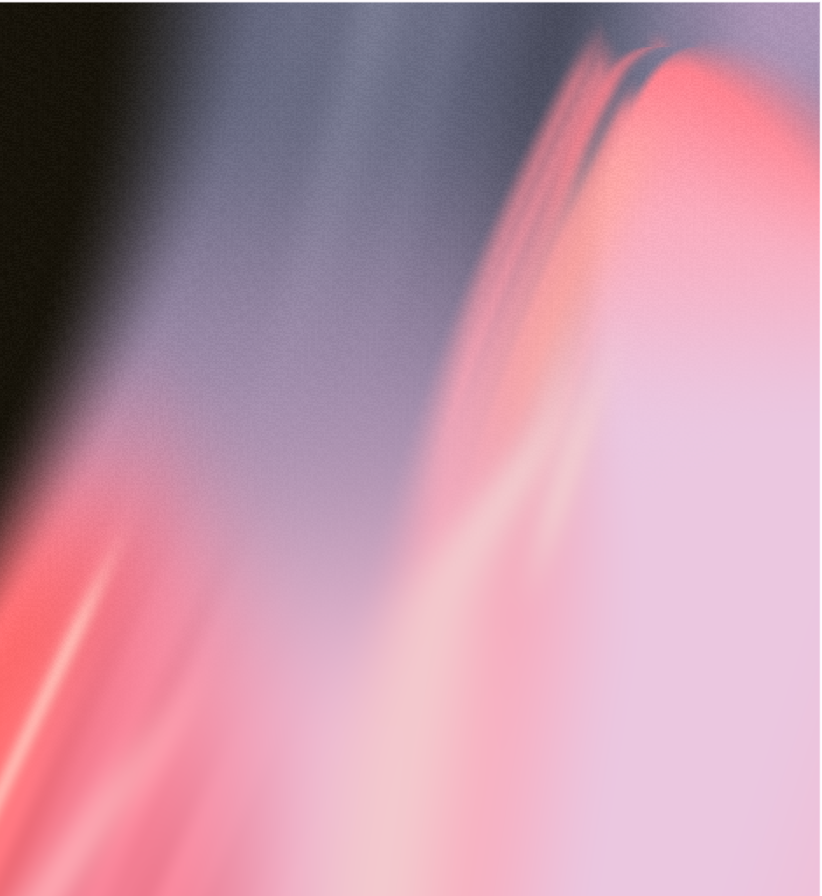
Give the GLSL for this background, as a WebGL 1 fragment shader.

```glsl
precision highp float;
// Soft pink light plumes sweeping diagonally over a slate and black backdrop.

uniform vec2 u_resolution;

#define BLACK vec3(0.09, 0.075, 0.04)
#define SLATE vec3(0.40, 0.41, 0.50)
#define MAUVE vec3(0.63, 0.55, 0.67)
#define PINK vec3(0.93, 0.72, 0.82)
#define LILAC vec3(0.92, 0.78, 0.88)
#define ROSE vec3(0.98, 0.67, 0.74)
#define CORAL vec3(1.0, 0.50, 0.55)
#define CREAM vec3(0.95, 0.82, 0.82)
#define DOME vec2(0.837, 0.948)
#define GRAIN 0.035
#define BORDER 0.0026

float hash(vec2 p) {
  return fract(sin(dot(p, vec2(127.1, 311.7))) * 43758.5453);
}

float noise(vec2 p) {
  vec2 i = floor(p), f = fract(p);
  f = f * f * (3.0 - 2.0 * f);
  return mix(mix(hash(i), hash(i + vec2(1.0, 0.0)), f.x),
             mix(hash(i + vec2(0.0, 1.0)), hash(i + 1.0), f.x), f.y);
}

// Gaussian falloff around zero
float bell(float d, float width) {
  return exp(-d * d / (width * width));
}

// One at low values, zero at high values
float below(float lo, float hi, float v) {
  return 1.0 - smoothstep(lo, hi, v);
}

vec3 backdrop(vec2 p) {
  vec3 c = mix(PINK, MAUVE, smoothstep(0.15, 0.62, p.y));
  c = mix(c, SLATE, smoothstep(0.52, 0.92, p.y));
  // Slanted light and dark folds
  float along = p.x - 0.28 * p.y;
  float high = smoothstep(0.45, 1.0, p.y);
  c *= 1.0 - 0.24 * high * bell(along - 0.405, 0.07);
  c += 0.05 * high * bell(along - 0.18, 0.05);
  c += 0.05 * high * (noise(vec2(along * 22.0, p.y * 1.5)) - 0.5);
  return mix(c, vec3(0.67, 0.58, 0.71), smoothstep(0.72, 0.95, p.x) * high);
}

vec3 leftPlume(vec3 c, vec2 p) {
  // Broad rose glow, redder towards the lower left
  float crest = below(0.32, 0.66, p.y + 0.7 * max(p.x - 0.2, 0.0));
  float side = below(0.16, 0.45, p.x + 0.12 * p.y);
  c = mix(c, vec3(0.98, 0.50, 0.58), 0.92 * crest * side);
  float slant = p.x - 0.34 * p.y;
  float low = below(0.25, 0.52, p.y);
  c = mix(c, vec3(1.0, 0.38, 0.36), 0.75 * low * below(-0.09, 0.09, slant));
  // Fine strands, then the two bright streaks
  float strands = noise(vec2((p.x - 0.5 * p.y) * 34.0, p.y * 2.0));
  c += 0.10 * (strands - 0.5) * low * side;
  float streak = p.x + 0.058 - 0.51 * p.y;
  float lit = below(0.28, 0.43, p.y);
  c = mix(c, vec3(1.0, 0.78, 0.74), 0.75 * lit * bell(streak, 0.013));
  float second = p.x - 0.055 - 0.76 * p.y;
  c = mix(c, vec3(1.0, 0.73, 0.75), 0.6 * below(0.1, 0.28, p.y) * bell(second, 0.035));
  return c;
}

vec3 rightPlume(vec3 c, vec2 p) {
  // Distances across the outer edge and the inner arch
  float edge = p.x - (0.37 + 0.135 * p.y + 0.23 * p.y * p.y);
  float arch = p.x - DOME.x + sqrt(max(DOME.y - p.y, 0.0) / 11.0);
  float dx = p.x - DOME.x;
  float high = smoothstep(0.72, 0.85, p.y);

  // Outer veil with fine strands
  vec3 veilColor = mix(ROSE, CORAL, 0.85 * smoothstep(0.45, 0.95, p.y));
  float veil = smoothstep(-0.01, mix(0.15, 0.025, smoothstep(0.0, 0.75, p.y)), edge);
  veil *= smoothstep(0.0, 0.09, 0.99 - p.y - 1.5 * max(p.x - 0.73, 0.0));
  float strands = noise(vec2(edge * 75.0, p.y * 2.0));
  veil *= 0.88 - 0.3 * strands * smoothstep(0.35, 0.8, p.y);
  veil *= 1.0 - 0.75 * high * bell(arch + 0.014, 0.012);
  c = mix(c, veilColor, veil);
  float rim = bell(arch + 0.036, 0.012) * high * below(0.93, 0.97, p.y);
  c = mix(c, CORAL, 0.6 * rim);

  // Inner body, crisp at its left crown and soft to the right
  vec3 body = mix(LILAC, ROSE, smoothstep(0.5, 0.8, p.y));
  body = mix(body, CORAL, smoothstep(0.74, 0.95, p.y + 0.3 * max(dx, 0.0)));
  body = mix(body, vec3(0.95, 0.73, 0.82), 0.6 * smoothstep(0.85, 1.05, p.x - 0.35 * p.y));
  float left = smoothstep(0.0, mix(0.2, 0.02, smoothstep(0.25, 0.88, p.y)), arch);
  float fall = DOME.y - 2.5 * dx * dx - p.y;
  float soft = 0.03 + 0.5 * max(dx, 0.0);
  float mask = left * smoothstep(-0.4 * soft, soft, fall);
  c = mix(c, body, mask);

  // Peach ridge turning into cream streaks
  float peach = bell(edge - 0.12, 0.045) * smoothstep(0.4, 0.65, p.y) * below(0.78, 0.92, p.y);
  c = mix(c, vec3(1.0, 0.66, 0.62), 0.65 * peach);
  float ridge = edge - 0.095 - 0.07 * smoothstep(0.3, 0.55, p.y) + 0.025 * smoothstep(0.5, 0.7, p.y);
  float cream = bell(ridge, mix(0.085, 0.03, smoothstep(0.1, 0.55, p.y)));
  c = mix(c, CREAM, 0.75 * cream * below(0.45, 0.72, p.y));
  float twin = bell(edge - 0.205, 0.022) * smoothstep(0.3, 0.45, p.y) * below(0.48, 0.66, p.y);
  return mix(c, CREAM, 0.7 * twin);
}

void main() {
  vec2 p = gl_FragCoord.xy / u_resolution;
  vec3 c = rightPlume(leftPlume(backdrop(p), p), p);
  // Black shadow along the upper left
  float t = 1.0 - p.y;
  float shade = p.x - (0.165 - 0.10 * t - 0.33 * t * t);
  c = mix(BLACK, c, smoothstep(-0.045, 0.03 + 0.14 * p.y, shade));
  // Film grain, strongest in the darker half
  float grain = hash(floor(p * vec2(470.0, 512.0))) - 0.5;
  c += GRAIN * grain * smoothstep(0.3, 0.8, p.y + 0.3 - 0.5 * p.x);
  // Thin pale border at the top and right
  float rim = max(smoothstep(-BORDER, 0.0, p.x - 1.0 + 0.5 * BORDER),
                  smoothstep(-BORDER, 0.0, p.y - 1.0 + 0.5 * BORDER));
  gl_FragColor = vec4(mix(c, vec3(1.0, 0.99, 1.0), rim), 1.0);
}
```
